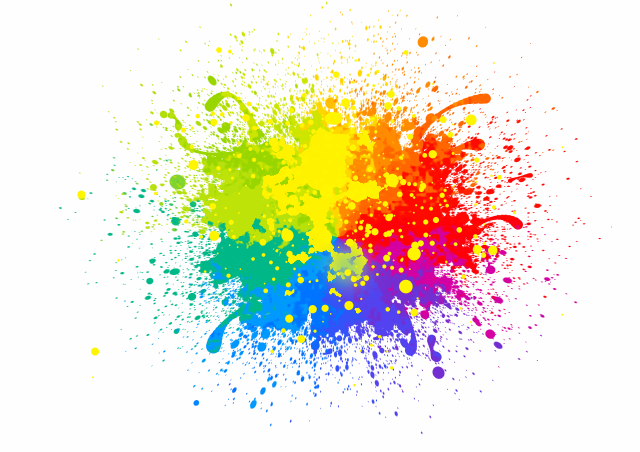
This background is drawn by a Shadertoy shader. Its source:

```glsl
// Rainbow paint burst with flung droplets and curling tendrils on white
const vec2 HEART = vec2(.039, -.025);

// Pigments counter-clockwise from the left
const vec3 WHEEL[16] = vec3[16](
    vec3(0, .72, .53), vec3(0, .72, .53), vec3(0, .6, 1), vec3(0, .45, 1),
    vec3(.2, .32, .97), vec3(.32, .26, .94), vec3(.45, .18, .82), vec3(.83, 0, .63),
    vec3(1, 0, .03), vec3(1, .04, 0), vec3(1, .4, 0), vec3(1, .55, 0),
    vec3(1, .84, 0), vec3(.8, .9, 0), vec3(.6, .84, 0), vec3(.72, .88, .04));

float hash(vec2 p) {
    vec3 q = fract(p.xyx * .1031);
    q += dot(q, q.yzx + 33.33);
    return fract((q.x + q.y) * q.z);
}

float noise(vec2 p) {
    vec2 i = floor(p), f = fract(p);
    f *= f * (3. - 2. * f);
    return mix(mix(hash(i), hash(i + vec2(1, 0)), f.x),
               mix(hash(i + vec2(0, 1)), hash(i + 1.), f.x), f.y);
}

float fbm(vec2 p) {
    float sum = 0., gain = .53;
    for (int i = 0; i < 4; i++) {
        sum += gain * noise(p);
        p = mat2(1.6, 1.2, -1.2, 1.6) * p + 7.3;
        gain *= .5;
    }
    return sum;
}

vec3 pigment(vec2 p) {
    vec2 d = p - HEART;
    float t = atan(d.y, d.x) * 2.546 + 8.;
    t += 2.4 * (fbm(p * 26. + 40.) - .5) + (noise(p * 130. + 90.) - .5);
    float i = floor(t);
    int k = int(i) + 32;
    return mix(WHEEL[k % 16], WHEEL[(k + 1) % 16], smoothstep(.25, .75, t - i));
}

// Radius of the solid mass along a unit direction
float reach(vec2 u) {
    return .268 + .02 * (u.x * u.x - u.y * u.y) + .025 * u.y;
}

float cover(float dist) {
    return clamp(.5 - dist * iResolution.y, 0., 1.);
}

// Centre and radius of the drop in a grid cell
vec3 dropIn(vec2 cell, float n) {
    vec2 h = vec2(hash(cell + n + 130.), hash(cell - n + 370.));
    float size = hash(cell + 2. * n + 510.);
    return vec3(cell + .2 + .6 * h, mix(.1, .34, size * size)) / n;
}

// Tapered curve with a swollen tip
float tendril(vec2 p, vec2 a, vec2 b, vec2 c, float w) {
    float best = 1.;
    vec2 last = a;
    for (int i = 1; i <= 16; i++) {
        float t = float(i) / 16.;
        vec2 next = mix(mix(a, b, t), mix(b, c, t), t), s = next - last;
        float h = clamp(dot(p - last, s) / dot(s, s), 0., 1.);
        best = min(best, length(p - last - h * s) - w * (1. - .65 * sin(3.1416 * t)));
        last = next;
    }
    return best;
}

void mainImage(out vec4 fragColor, in vec2 fragCoord) {
    vec2 p = (fragCoord - .5 * iResolution.xy) / iResolution.y;
    vec2 d = p - HEART, u = d / max(length(d), 1e-4);
    vec3 paint = pigment(p), color = vec3(.996);

    // Flung droplets, from large and few to fine and many
    for (int k = 0; k < 6; k++) {
        float n = 17. * pow(1.62, float(k));
        for (int j = 0; j < 9; j++) {
            vec2 cell = floor(p * n) + vec2(j % 3, j / 3) - 1.;
            vec3 drop = dropIn(cell, n);
            vec2 away = drop.xy - HEART, dir = normalize(away), q = p - drop.xy;
            float beyond = max(length(away) / reach(dir) - 1., 0.);
            float chance = (.3 + .09 * float(k)) * exp(-4.2 * beyond) * smoothstep(1.15, .7, beyond);
            chance *= .6 + .8 * noise(dir * 7. + 20.);
            if (hash(cell + 3. * n + 70.) < chance) {
                q = vec2(dot(q, dir) * (k > 1 ? .6 : .9), dot(q, vec2(-dir.y, dir.x)));
                float a = cover(length(q) - drop.z);
                if (a > 0.) color = mix(color, pigment(drop.xy), a);
            }
        }
    }

    // Solid mass with a ragged, streaked rim
    float mass = reach(u) - length(d) + .09 * (noise(u * 15. + 30.) - .5)
               + .13 * (fbm(p * 32. + 60.) - .5) + .05 * (noise(p * 120. + 80.) - .5);
    float solid = clamp(mass / max(fwidth(mass), 1e-4) + .5, 0., 1.);

    // Lime, orange, red, blue and violet tendrils
    float arms = tendril(p, vec2(-.14, .2), vec2(-.19, .34), vec2(-.243, .265), .012);
    arms = min(arms, tendril(p, vec2(-.17, .16), vec2(-.29, .15), vec2(-.305, .19), .009));
    arms = min(arms, tendril(p, vec2(-.33, .245), vec2(-.315, .24), vec2(-.313, .22), .008));
    arms = min(arms, tendril(p, vec2(.21, .19), vec2(.27, .28), vec2(.367, .282), .011));
    arms = min(arms, tendril(p, vec2(.25, .14), vec2(.3, .18), vec2(.352, .18), .013));
    arms = min(arms, tendril(p, vec2(.29, -.04), vec2(.39, .05), vec2(.438, .003), .011));
    arms = min(arms, tendril(p, vec2(.42, .1), vec2(.44, .11), vec2(.466, .112), .005));
    arms = min(arms, tendril(p, vec2(-.14, -.18), vec2(-.215, -.19), vec2(-.236, -.266), .016));
    arms = min(arms, tendril(p, vec2(.18, -.19), vec2(.22, -.24), vec2(.2, -.275), .012));
    arms = min(arms, tendril(p, vec2(.247, -.25), vec2(.243, -.28), vec2(.258, -.29), .011));

    // Yellow-green flank, marbled yellow and a pale green haze
    float grain = fbm(p * 27. + 15.) - .5;
    float flank = length((p - vec2(-.19, .035)) * vec2(.8, 1)) - .065 + .16 * grain;
    paint = mix(paint, vec3(.74, .89, .03), smoothstep(.004, -.004, flank));
    float marble = length((p - vec2(.015, .085)) * vec2(1, .65)) - .065 + .4 * grain;
    paint = mix(paint, vec3(1, .95, 0), smoothstep(.006, -.006, marble));
    paint = mix(paint, vec3(.6, .82, .48), .85 * exp(-600. * dot(p - vec2(.06, -.09), p - vec2(.06, -.09))));
    color = mix(color, paint, max(solid, cover(arms)));

    // Yellow spatter over the middle, then the largest beads
    float beads = 1.;
    for (int k = 0; k < 3; k++) {
        float n = 23. * pow(1.6, float(k));
        for (int j = 0; j < 9; j++) {
            vec2 cell = floor(p * n) + vec2(j % 3, j / 3) - 1.;
            vec3 drop = dropIn(cell, n + 5.5) * (n + 5.5) / n;
            vec2 off = (drop.xy - vec2(.04, .06)) * vec2(.8, 1);
            if (hash(cell + n + 220.) < .55 * exp(-28. * dot(off, off)))
                beads = min(beads, length(p - drop.xy) - drop.z);
        }
    }
    beads = min(beads, length(p - vec2(.19, -.134)) - .015);
    beads = min(beads, length(p - vec2(.348, -.052)) - .01);
    beads = min(beads, length(p - vec2(.064, -.176)) - .01);
    beads = min(beads, length(p - vec2(-.068, -.205)) - .009);
    beads = min(beads, length(p - vec2(-.28, .135)) - .011);
    beads = min(beads, length((p - vec2(.03, .238)) * vec2(.7, 1)) - .014);
    color = mix(color, vec3(1, .96, 0), cover(beads));

    fragColor = vec4(color, 1);
}
```
